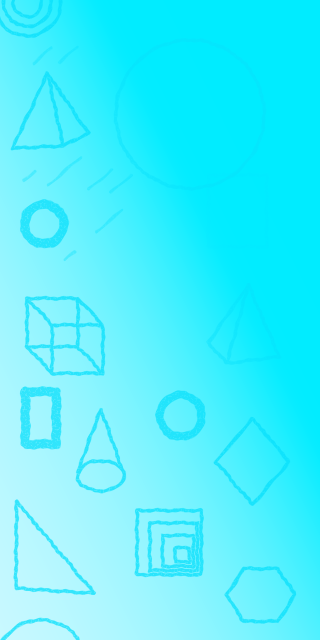
This background is drawn by a Shadertoy shader. Its source:

```glsl
// Hand-drawn geometric outlines in cyan chalk over a diagonal cyan-to-pale glow.
// Shapes are distance fields on a 384 x 768 design grid spanning the canvas;
// layered sines wobble the lines and cellular noise gives them a chalk grain.
#define GRID vec2(384.0, 768.0)
#define CYAN vec3(0.0, 0.925, 1.0)
#define PALE vec3(0.95, 0.985, 1.0)
#define INK vec3(0.03, 0.875, 0.985)
#define GLOW_REACH 250.0
#define LINE 1.9
#define WOBBLE 0.6
#define GRAIN 0.3

vec2 hash2(vec2 p) {
    p = vec2(dot(p, vec2(127.1, 311.7)), dot(p, vec2(269.5, 183.3)));
    return fract(sin(p) * 43758.5);
}

// Distance to the nearest jittered cell point
float cellular(vec2 p) {
    vec2 cell = floor(p), f = fract(p);
    float nearest = 2.0;
    for (int y = -1; y <= 1; y++)
        for (int x = -1; x <= 1; x++) {
            vec2 o = vec2(x, y);
            nearest = min(nearest, length(o + hash2(cell + o) - f));
        }
    return nearest;
}

float segment(vec2 p, vec2 a, vec2 b) {
    vec2 pa = p - a, ba = b - a;
    return length(pa - ba * clamp(dot(pa, ba) / dot(ba, ba), 0.0, 1.0));
}

float ring(vec2 p, vec2 c, float r) { return abs(length(p - c) - r); }

float ellipseLine(vec2 p, vec2 r) {
    float k = length(p / r);
    return abs(k * (k - 1.0) / max(length(p / (r * r)), 0.001));
}

float boxLine(vec2 p, vec2 c, vec2 halfSize) {
    vec2 q = abs(p - c) - halfSize;
    return abs(length(max(q, 0.0)) + min(max(q.x, q.y), 0.0));
}

// Outline of a regular polygon stretched to the given radii
float polygonLine(vec2 p, vec2 c, vec2 r, int sides) {
    float d = 1e4, turn = 6.28318 / float(sides);
    for (int i = 0; i < sides; i++) {
        vec2 t = turn * vec2(i, i + 1);
        d = min(d, segment(p, c + r * vec2(cos(t.x), sin(t.x)), c + r * vec2(cos(t.y), sin(t.y))));
    }
    return d;
}

float triangleLine(vec2 p, vec2 a, vec2 b, vec2 c) {
    return min(segment(p, a, b), min(segment(p, b, c), segment(p, c, a)));
}

float pyramid(vec2 p, vec2 apex, vec2 left, vec2 front, vec2 right) {
    float d = triangleLine(p, apex, left, front);
    return min(d, min(segment(p, front, right), segment(p, apex, right)));
}

float cube(vec2 p, vec2 c, vec2 halfSize, vec2 shift) {
    float d = min(boxLine(p, c, halfSize), boxLine(p, c + shift, halfSize));
    for (int i = 0; i < 4; i++) {
        vec2 corner = c + halfSize * (2.0 * vec2(i % 2, i / 2) - 1.0);
        d = min(d, segment(p, corner, corner + shift));
    }
    return d;
}

// Two slanted strokes whose run goes from spans.x to spans.y
float hatchPair(vec2 p, vec2 start, vec2 gap, vec2 spans) {
    vec2 slant = vec2(1.0, -0.85);
    return min(segment(p, start, start + slant * spans.x),
               segment(p, start + gap, start + gap + slant * spans.y));
}

float stroke(float d, float halfWidth) {
    float aa = GRID.x / iResolution.x;
    return 1.0 - smoothstep(-0.6 * aa, 0.9 * aa, d - halfWidth);
}

void mainImage(out vec4 fragColor, in vec2 fragCoord) {
    vec2 uv = fragCoord / iResolution.xy;
    vec2 g = vec2(uv.x, 1.0 - uv.y) * GRID; // design grid, y runs down

    // Diagonal glow, palest at the lower left
    float depth = dot(g - vec2(115.0, 0.0), vec2(-0.895, 0.446));
    depth = 0.5 * (depth + sqrt(depth * depth + 150.0));
    vec3 color = mix(CYAN, PALE, 1.0 - exp(-depth / GLOW_REACH));

    // Unsteady hand
    vec2 p = g + WOBBLE * (sin(g.yx * 0.23 + vec2(0.0, 2.0)) + 0.6 * sin(g.yx * 0.61 + g * 0.37));

    // Thin outlines
    float d = pyramid(p, vec2(57, 88), vec2(15, 178), vec2(76, 175), vec2(106, 160));
    d = min(d, cube(p, vec2(63, 387), vec2(30.5, 29), vec2(30, 32)));
    d = min(d, ellipseLine(p - vec2(121, 571), vec2(28, 18)));
    d = min(d, min(segment(p, vec2(121, 491), vec2(93, 567)), segment(p, vec2(121, 491), vec2(148, 567))));
    d = min(d, polygonLine(p, vec2(303, 554), vec2(44, 51.5), 4));
    d = min(d, polygonLine(p, vec2(313, 714), vec2(41, 36.5), 6));
    d = min(d, triangleLine(p, vec2(20, 602), vec2(19, 706), vec2(113, 712)));
    d = min(d, ring(p, vec2(49, 799), 55.0));
    for (int i = 0; i < 4; i++) // nested squares
        d = min(d, boxLine(p, vec2(203, 651) + vec2(5.3, 5) * float(i), vec2(38.5 - 10.0 * float(i))));
    for (int i = 0; i < 3; i++) // concentric rings
        d = min(d, ring(p, vec2(33, 3), 40.0 - 11.5 * float(i)));
    float ink = 0.76 * stroke(d, LINE);

    // Broad chalk bands
    float band = min(ring(p, vec2(53, 269), 23.5), boxLine(p, vec2(49, 501.5), vec2(18.5, 31.5)));
    ink = max(ink, 0.74 * stroke(min(band, ring(p, vec2(217, 499), 25.0) + 0.7), 5.4));

    // Faint outlines and hatching
    float faint = min(ring(p, vec2(228, 137), 89.0), pyramid(p, vec2(298, 342), vec2(250, 411), vec2(272, 436), vec2(335, 428)));
    ink = max(ink, 0.45 * stroke(faint, LINE));
    ink = max(ink, 0.12 * stroke(boxLine(p, vec2(285, 253), vec2(35, 43)), LINE));
    float hatch = min(hatchPair(p, vec2(40, 76), vec2(31, -1), vec2(22)), hatchPair(p, vec2(28, 217), vec2(30, 5), vec2(14, 39)));
    hatch = min(hatch, hatchPair(p, vec2(107, 227), vec2(26, 4), vec2(27, 24)));
    hatch = min(hatch, hatchPair(p, vec2(78, 312), vec2(38, -34), vec2(12, 31)));
    ink = max(ink, 0.38 * stroke(hatch, 1.5));

    ink *= 1.0 - GRAIN * smoothstep(0.4, 0.9, cellular(g * 0.45));
    fragColor = vec4(mix(color, INK, ink), 1.0);
}
```
